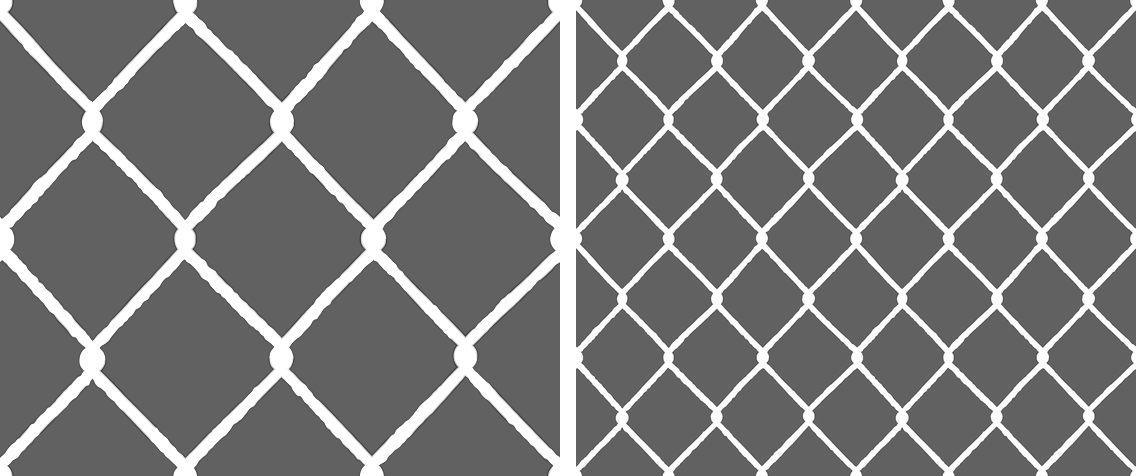
Left: one tile. Right: repeated 2 by 2.
This pattern is drawn by a Shadertoy shader. Its source:

```glsl
#define REPEATS vec2(3.0, 2.0)
#define PHASE vec2(0.0, 0.003)
#define WIRE_HALF_WIDTH 0.032
#define TWIST_HALF_HEIGHT 0.060
#define KNOT_RADII vec2(0.064, 0.075)
#define RAGGEDNESS 0.017
#define WANDER 0.055
#define RIM_WIDTH 0.010
#define GROUND vec3(0.38)
#define RIM vec3(0.20)
#define WIRE vec3(1.0)

float hash(vec2 p) {
    vec3 q = fract(p.xyx * 0.1031);
    q += dot(q, q.yzx + 33.33);
    return fract((q.x + q.y) * q.z);
}

// Value noise that wraps over the canvas; period is whole cells across and down
float noise(vec2 uv, vec2 period, float seed) {
    vec2 p = uv * period;
    vec2 i = floor(p);
    vec2 f = p - i;
    f = f * f * (3.0 - 2.0 * f);
    vec2 lo = mod(i, period) + seed;
    vec2 hi = mod(i + 1.0, period) + seed;
    return mix(mix(hash(lo), hash(vec2(hi.x, lo.y)), f.x),
               mix(hash(vec2(lo.x, hi.y)), hash(hi), f.x), f.y);
}

// Twisted joint: an ellipse whose size varies from joint to joint
float knotDistance(vec2 p, vec2 id) {
    vec2 wrapped = mod(id, 2.0 * REPEATS);
    vec2 radii = KNOT_RADII * vec2(mix(0.87, 1.1, hash(wrapped + 7.0)), 1.0);
    return (length(p / radii) - 1.0) * radii.x;
}

void mainImage(out vec4 fragColor, in vec2 fragCoord) {
    vec2 uv = fragCoord / iResolution.xy + PHASE;
    float pixel = REPEATS.x / iResolution.x;

    // Half cells, gently bent; each holds one diagonal strand
    vec2 halfCell = 0.5 * vec2(1.0, iResolution.y * REPEATS.x / (iResolution.x * REPEATS.y));
    vec2 bend = vec2(noise(uv, 2.0 * REPEATS, 3.0), noise(uv, 2.0 * REPEATS, 19.0)) - 0.5;
    vec2 q = uv * 2.0 * REPEATS + WANDER * bend;
    vec2 id = floor(q);
    vec2 f = q - id;
    float flip = mod(id.x + id.y, 2.0);
    f.x = mix(f.x, 1.0 - f.x, flip);
    vec2 p = f * halfCell;

    // Strand from the top of one joint to the foot of the next
    vec2 start = vec2(0.0, TWIST_HALF_HEIGHT);
    vec2 along = normalize(halfCell - 2.0 * start);
    float side = dot(p - start, vec2(-along.y, along.x));

    // Chipped stretches, mostly on the underside
    float under = step(side, 0.0);
    float patches = noise(uv, 9.0 * REPEATS, 41.0 + 23.0 * under);
    float chipped = smoothstep(0.45, 0.7, patches + 0.25 * under);
    float chips = 0.6 * noise(uv, 44.0 * REPEATS, 5.0) + 0.4 * noise(uv, 24.0 * REPEATS, 11.0) - 0.5;
    float swell = 0.006 * (noise(uv, 6.0 * REPEATS, 67.0) - 0.5);
    float wire = abs(side) - WIRE_HALF_WIDTH + swell + RAGGEDNESS * chips * mix(0.12, 1.0, chipped);

    // Joints at the two ends of the strand
    float knot = min(knotDistance(p, id + vec2(flip, 0.0)),
                     knotDistance(p - halfCell, id + vec2(1.0 - flip, 1.0)));
    float d = min(wire, knot + 0.005 * chips);

    // Dark rim outside, soft shading just inside the clean edges
    float rim = 1.0 - smoothstep(0.2 * RIM_WIDTH, RIM_WIDTH, d);
    rim *= mix(0.5, 1.0, noise(uv, 20.0 * REPEATS, 83.0)) * (1.0 - 0.45 * chipped);
    vec3 color = mix(GROUND, RIM, rim);
    float shade = 0.22 * smoothstep(-RIM_WIDTH, 0.0, d) * (1.0 - chipped);
    float cover = 1.0 - smoothstep(-0.6 * pixel, 0.6 * pixel, d);
    color = mix(color, WIRE * (1.0 - shade), cover);

    fragColor = vec4(color, 1.0);
}
```
